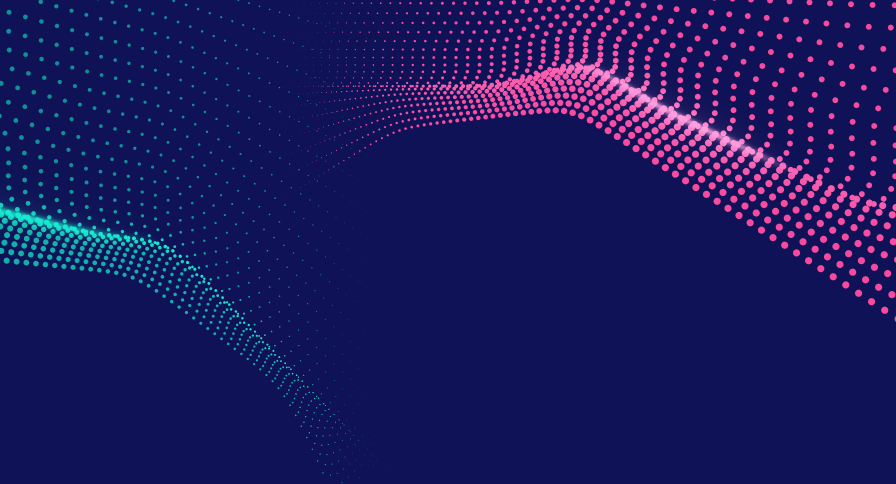
Reproduce this background procedurally as a WebGL 2 fragment shader.

```glsl
#version 300 es
precision highp float;
// Two waving sheets of halftone dots, teal at left and pink at right, on deep navy.

uniform vec2 u_resolution;
out vec4 outColor;

#define NAVY vec3(0.06, 0.07, 0.34)
#define PINK vec3(0.97, 0.29, 0.62)
#define PINK_LIGHT vec3(1.0, 0.62, 0.88)
#define TEAL vec3(0.06, 0.56, 0.59)
#define TEAL_LIGHT vec3(0.10, 0.92, 0.82)
#define BEND_WIDTH 0.012
#define TEAL_ORIGIN 0.75
#define ROW_POWER 1.35
#define DOT_RADIUS 0.0036

// Smooth ramp: zero before the knee, slope one after it.
float bend(float x, float knee) {
    return BEND_WIDTH * log(1.0 + exp((x - knee) / BEND_WIDTH));
}

// Heights of a sheet at x: top edge, crest and foot, in canvas widths.
vec3 profile(bool pink, float x) {
    if (pink) {
        float crest = 0.444 + 0.3 * bend(x, 0.56) - 0.92 * bend(x, 0.653)
                    + 0.15 * bend(x, 0.742) + 0.37 * bend(x, 0.965);
        float foot = 0.123 + 0.62 * x - 0.5 * bend(x, 0.443) - 0.77 * bend(x, 0.638);
        return vec3(0.56, crest, foot);
    }
    float crest = 0.305 - 0.25 * x + 0.15 * bend(x, 0.104) - 0.95 * bend(x, 0.189);
    float foot = 0.25 - 0.1 * x - 0.65 * bend(x, 0.15) - 1.55 * bend(x, 0.319);
    return vec3(0.62 - 0.3 * x, crest, foot);
}

// Dots shrink to nothing where the two sheets meet.
float dotRadius(bool pink, bool below, float x) {
    float size = pink ? smoothstep(0.27, 0.72, x) : clamp(1.0 - x / 0.44, 0.0, 1.0) * 0.86;
    return DOT_RADIUS * size * (below ? 1.1 : 0.9);
}

// Coverage of the dots between the crest and the top, or the crest and the foot.
float dots(vec2 p, bool pink, bool below, float pixel) {
    float rows = below ? 7.0 : (pink ? 13.0 : 18.0);
    float pitch = below ? 0.015 : 0.025;
    float shear = below ? 0.5 : 0.22;

    vec3 here = profile(pink, p.x);
    float limit = below ? here.z : here.x;
    float s = clamp((p.y - here.y) / (limit - here.y), 0.0, 1.0);
    float nearRow = round(rows * pow(s, 1.0 / ROW_POWER));
    float column = log(max(pink ? p.x : TEAL_ORIGIN - p.x, 0.01)) / pitch;

    float cover = 0.0;
    for (int r = -2; r <= 2; r++) {
        float row = nearRow + float(r);
        if (row < 0.0 || row > rows) continue;
        float t = pow(row / rows, ROW_POWER);
        float shift = shear * row + 0.35 * sin(row * 0.7);
        for (int c = -1; c <= 1; c++) {
            float u = exp((round(column - shift) + float(c) + shift) * pitch);
            float x = pink ? u : TEAL_ORIGIN - u;
            vec3 h = profile(pink, x);
            vec2 center = vec2(x, mix(h.y, below ? h.z : h.x, t));
            float radius = dotRadius(pink, below, x);
            float d = length(p - center) - radius;
            float disc = clamp(0.5 - d / pixel, 0.0, 1.0);
            cover = max(cover, disc * min(1.0, 2.0 * radius / pixel));
        }
    }
    return cover;
}

// Paints one sheet: dots, brighter near the crest, then the glowing ridge.
vec3 paintSheet(vec3 color, vec2 p, bool pink, float pixel) {
    if (pink ? p.x < 0.27 : p.x > 0.46) return color;
    vec3 base = pink ? PINK : TEAL;
    vec3 light = pink ? PINK_LIGHT : TEAL_LIGHT;
    float offset = p.y - profile(pink, p.x).y;
    float above = dots(p, pink, false, pixel);
    float below = dots(p, pink, true, pixel);

    // The pink ridge shines along its slope, the teal one from the left border.
    float shine = pink
        ? smoothstep(0.6, 0.74, p.x) * (1.0 - smoothstep(0.8, 0.9, p.x))
        : 1.0 - smoothstep(0.03, 0.2, p.x);
    float lit = exp(-abs(offset) / 0.016) * (pink ? 0.25 + 0.75 * shine : 1.0);
    if (!pink && offset < 0.0) lit = max(lit, 0.35);
    color = mix(color, mix(base, light, lit), max(above, below));

    float ridge = exp(-offset * offset / 0.00002) * shine;
    float halo = exp(-abs(offset) / 0.012) * shine;
    return mix(color, light, clamp(0.7 * ridge + 0.15 * halo, 0.0, 1.0));
}

void main() {
    vec2 p = gl_FragCoord.xy / u_resolution.x;
    float pixel = 1.0 / u_resolution.x;
    vec3 color = paintSheet(NAVY, p, false, pixel);
    color = paintSheet(color, p, true, pixel);
    outColor = vec4(color, 1.0);
}
```
